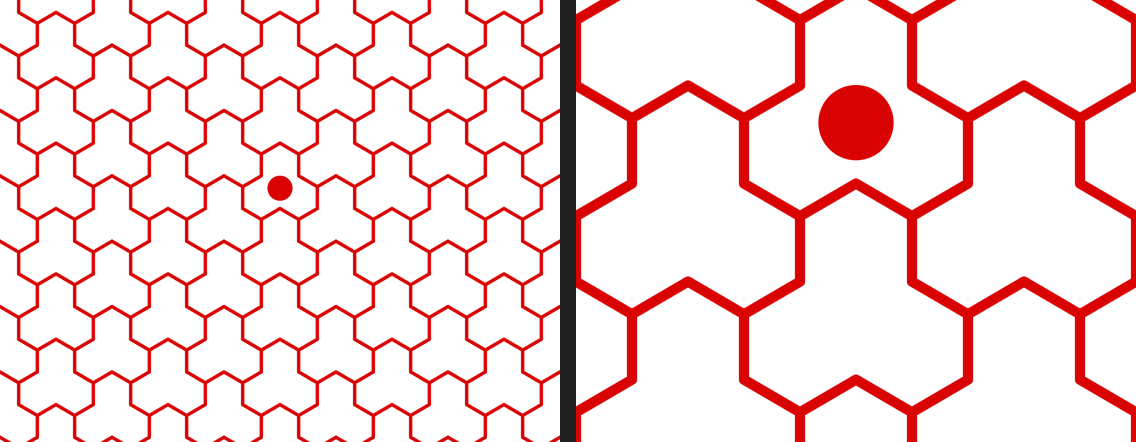
Left, the full canvas; right, a detail of the centre.
Reproduce this pattern procedurally as a Shadertoy shader.

```glsl
// Red outlines of interlocking three-lobed tiles, each made of three hexagons,
// with one dot near the centre. Every outline edge is a spoke of a three-armed
// star, so the net is two triangular lattices of stars.

const float ROOT3 = 1.7320508;

float segmentDistance(vec2 p, vec2 end) {
    return length(p - end * clamp(dot(p, end) / dot(end, end), 0.0, 1.0));
}

// Offset from the nearest point of a triangular lattice of spacing sqrt(3)
vec2 latticeFold(vec2 p) {
    vec2 halfCell = vec2(1.5, 0.5 * ROOT3);
    vec2 a = mod(p + halfCell, 2.0 * halfCell) - halfCell;
    vec2 b = mod(p, 2.0 * halfCell) - halfCell;
    return dot(a, a) < dot(b, b) ? a : b;
}

// Spokes pointing down, up-left and up-right
float starDistance(vec2 p) {
    p.x = abs(p.x);
    return min(segmentDistance(p, vec2(0.0, -1.0 / ROOT3)),
               segmentDistance(p, vec2(0.5, 0.5 / ROOT3)));
}

void mainImage(out vec4 fragColor, in vec2 fragCoord) {
    // One unit is a hexagon's width; the origin is the middle of the dotted tile
    float pixel = 15.0 / iResolution.x;
    vec2 p = (fragCoord - 0.5 * iResolution.xy) * pixel - vec2(0.0, 0.918);

    // Outlines, on a net stretched slightly upwards
    vec2 net = p / vec2(1.0, 1.0108);
    float outline = min(starDistance(latticeFold(net - vec2(0.5, -0.5 * ROOT3))),
                        starDistance(latticeFold(net - vec2(-0.5, -0.5 * ROOT3)))) - 0.0455;

    // Single dot
    float dotShape = length(p - vec2(0.0, -0.04)) - 0.336;

    float ink = 1.0 - smoothstep(-0.75 * pixel, 0.75 * pixel, min(outline, dotShape));
    fragColor = vec4(mix(vec3(1.0), vec3(0.85, 0.01, 0.01), ink), 1.0);
}
```
